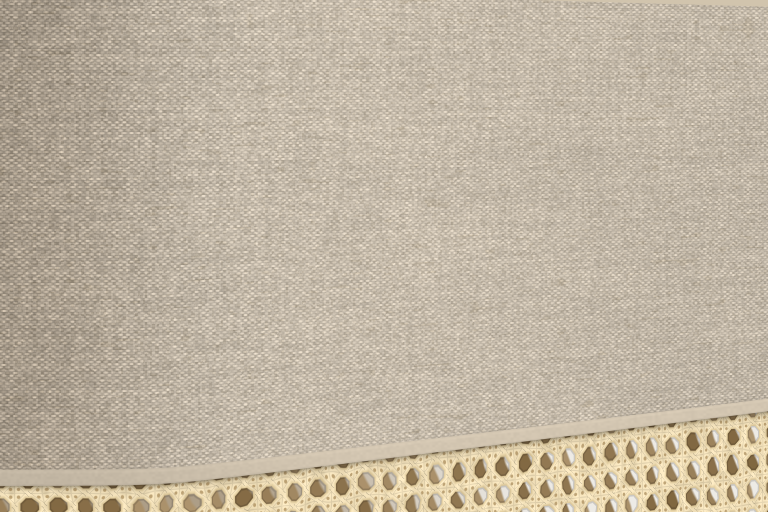
Give the GLSL for this texture, as a Shadertoy shader.

```glsl
// Linen lampshade with a folded hem above a band of woven cane.
// A shared curve bends the threads, hem and cane rows; hashed noise
// gives yarns and flecks, and octagons in a bent grid open the cane.

float hash(vec2 p) {
    vec3 q = fract(vec3(p.xyx) * vec3(0.1031, 0.1030, 0.0973));
    q += dot(q, q.yzx + 33.33);
    return fract((q.x + q.y) * q.z);
}

float noise(vec2 p) {
    vec2 i = floor(p), f = fract(p);
    f = f * f * (3.0 - 2.0 * f);
    float low = mix(hash(i), hash(i + vec2(1, 0)), f.x);
    float high = mix(hash(i + vec2(0, 1)), hash(i + vec2(1, 1)), f.x);
    return mix(low, high, f.y);
}

// Flat on the left, then a smooth bend into a steady climb.
float hemRise(float x) {
    float d = x - 0.32;
    return 0.062 * (d + sqrt(d * d + 0.007));
}

// One where value lies above edge, with a soft step of the given width.
float above(float value, float edge, float width) {
    return smoothstep(edge - width, edge + width, value);
}

float line(float distanceTo, float halfWidth, float width) {
    return 1.0 - above(abs(distanceTo), halfWidth, width);
}

vec3 linen(vec2 p) {
    float bend = mix(-0.12, 1.0, (1.0 - p.y) / 0.9);
    vec2 thread = vec2(132.0 * p.x + 16.0 * p.x * p.x,
                       190.0 * (p.y - hemRise(p.x) * bend));
    vec2 cell = floor(thread);

    // Broad light: shaded left side, brighter from the middle onward.
    float light = mix(0.650, 0.765, smoothstep(-0.06, 0.52, p.x));
    light += 0.018 * exp(-pow((p.x - 0.80) / 0.40, 2.0));
    light -= 0.014 * smoothstep(1.0, 1.5, p.x) * (1.0 - p.y);
    light -= 0.012 * smoothstep(0.6, 1.0, p.y) * (1.0 - smoothstep(0.2, 0.6, p.x));
    light += 0.016 * (noise(p * vec2(7.0, 14.0)) - 0.5);

    // Staggered knots: every other row is shifted by half a repeat.
    vec2 knot = vec2(fract(0.5 * (thread.x + mod(cell.y, 2.0))), fract(thread.y)) - 0.5;
    float bump = 1.0 - smoothstep(0.10, 0.62, length(knot * vec2(1.25, 0.85)));
    float size = hash(vec2(floor(0.5 * (thread.x + mod(cell.y, 2.0))), cell.y) + 17.0);

    // Long yarns, fine fibre and sparse dark flecks.
    float weft = noise(vec2(thread.x * 0.07, cell.y * 1.7)) - 0.5;
    float warp = noise(vec2(cell.x * 1.7 + 41.0, thread.y * 0.05)) - 0.5;
    float fibre = hash(floor(thread * vec2(1.5, 1.2)) + 290.0) - 0.5;
    float fleck = above(noise(thread * vec2(0.22, 0.8) + 7.0), 0.88, 0.06);
    float coarse = mix(1.15, 0.95, smoothstep(0.0, 0.9, p.x));
    float relief = 0.125 * (bump - 0.45) * (0.55 + 0.9 * size)
                 + 0.045 * (size - 0.5) + 0.050 * weft + 0.032 * warp
                 + 0.085 * fibre - 0.035 * fleck;
    light += coarse * relief;

    vec3 tint = mix(vec3(1.0, 0.930, 0.835), vec3(1.0, 0.947, 0.868),
                    smoothstep(0.0, 0.45, p.x));
    tint -= vec3(0.0, 0.012, 0.04) * (0.6 * fleck + max(-fibre, 0.0));
    return light * tint;
}

vec3 holeColour(vec2 q, vec2 id, float x) {
    float pick = hash(id + 5.0);
    vec3 brown = mix(vec3(0.50, 0.40, 0.25), vec3(0.68, 0.58, 0.43), pick);
    vec3 backdrop = mix(vec3(0.68, 0.62, 0.53), vec3(0.93, 0.92, 0.90),
                        smoothstep(0.4, 1.1, x));
    float share = smoothstep(0.3, 1.2, x) * 0.14 + 0.10 * id.y;
    float shift = mix(0.32, -0.12, clamp(pick * 0.6 + share, 0.0, 1.0));
    return mix(brown, backdrop, above(q.x - 0.5 * q.y, shift, 0.07));
}

vec3 cane(vec2 p, float hemEdge, float px) {
    vec2 grid = vec2(17.5 * p.x + 2.9 * p.x * p.x,
                     (hemEdge - p.y - 0.042) / 0.054);
    grid += 0.14 * (vec2(noise(grid * 1.6), noise(grid * 1.6 + 60.0)) - 0.5);
    vec2 id = floor(grid + 0.5);
    vec2 q = grid - id, a = abs(q);
    float aa = 14.0 * px;
    float diagonal = a.x + a.y;

    // Pale strands: diagonals clip each corner and cross between openings.
    vec3 colour = vec3(0.96, 0.89, 0.735);
    colour += 0.10 * (noise(grid * vec2(5.0, 4.0)) - 0.5);
    float corner = above(diagonal, 0.62, aa);
    float seam = max(line(a.x - 0.5, 0.02, aa), line(a.y - 0.5, 0.02, aa));
    float crossing = line(abs(a.x - a.y) - 0.40, 0.02, aa) * step(0.0, q.x * q.y);
    colour *= 1.0 - 0.10 * seam * corner - 0.17 * crossing;
    colour *= 1.0 - 0.10 * line(diagonal - 0.62, 0.02, aa);
    float gap = 1.0 - above(length(a - vec2(0.36)), 0.06, aa);
    colour = mix(colour, vec3(0.62, 0.50, 0.31), 0.65 * gap);

    // Octagonal openings with a shaded rim.
    float octagon = max(max(a.x, a.y * 0.94), diagonal * 0.71);
    colour *= 1.0 - vec3(0.10, 0.12, 0.18) * (1.0 - above(octagon, 0.36, 0.06));
    float opening = 1.0 - above(octagon, 0.30, aa);
    vec3 inside = holeColour(q, id, p.x);
    inside *= mix(1.0, 0.85, above(octagon, 0.24, aa));
    return mix(colour, inside, opening);
}

vec3 hemCloth(vec2 p, float across) {
    float light = mix(0.755, 0.825, smoothstep(0.0, 0.75, p.x));
    light += 0.03 * (noise(p * vec2(170.0, 210.0)) - 0.5);
    light -= 0.04 * (1.0 - smoothstep(0.0, 0.16, across));
    light += 0.02 * line(across - 0.85, 0.08, 0.08);
    return light * vec3(1.0, 0.938, 0.840);
}

void mainImage(out vec4 fragColor, in vec2 fragCoord) {
    float px = 1.0 / iResolution.y;
    vec2 p = fragCoord * px;
    float hemLow = 0.050 + hemRise(p.x);
    float hemHeight = mix(0.032, 0.025, smoothstep(0.0, 1.5, p.x));
    float hemTop = hemLow + hemHeight;

    vec3 colour = linen(p);
    colour *= 1.0 - 0.08 * line(p.y - hemTop, 0.001, 0.003);

    // Narrow upper binding that widens toward the right.
    float binding = 1.0 - 0.028 * max(p.x - 1.03, 0.0);
    float bound = above(p.y, binding, 0.7 * px) * step(1.03, p.x);
    colour = mix(colour, vec3(0.82, 0.77, 0.68), bound);

    // Hem and cane, with a contact shadow just below the fold.
    vec3 fold = hemCloth(p, (p.y - hemLow) / hemHeight);
    colour = mix(fold, colour, above(p.y, hemTop, 0.7 * px));
    vec3 weave = cane(p, hemLow, px);
    weave *= 1.0 - 0.35 * exp(-max(hemLow - p.y, 0.0) / 0.006);
    colour = mix(weave, colour, above(p.y, hemLow, 0.7 * px));
    fragColor = vec4(clamp(colour, 0.0, 1.0), 1.0);
}
```
